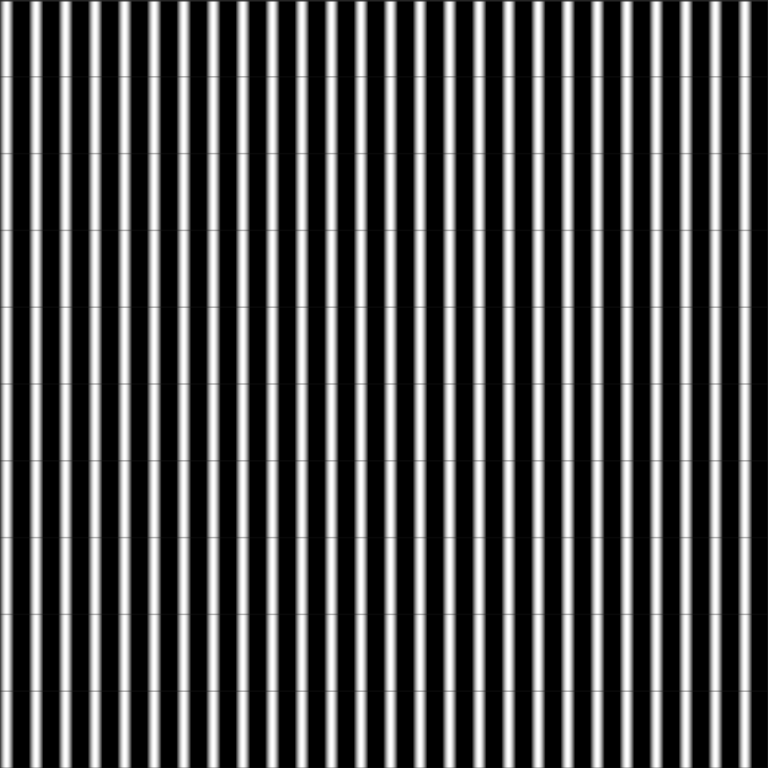
This pattern is drawn by a Shadertoy shader. Its source:

```glsl
#define STRIPES 26.0
#define STRIPE_CENTER 0.222
#define ROWS 10.0
#define SEAM_WIDTH 0.002
#define SEAM_STRENGTH 0.32
#define SEAM_TONE 0.10
#define RIM_STRENGTH 0.85
#define RIM_TONE 0.16

const float TAU = 6.2831853;

// Positive half of a cosine wave: a soft bright bar, then a flat dark gap
float stripeWave(float x) {
    return max(0.0, cos(TAU * (x * STRIPES - STRIPE_CENTER)));
}

// Share of a pixel covered by a line, from the distance to its centre
float lineCoverage(float dist, float halfWidth, float pixel) {
    return clamp(0.5 + (halfWidth - dist) / pixel, 0.0, 1.0);
}

void mainImage(out vec4 fragColor, in vec2 fragCoord) {
    vec2 uv = fragCoord / iResolution.xy;
    float pixel = 1.0 / iResolution.y;

    // Vertical bars
    float tone = stripeWave(uv.x);

    // Faint seams between rows
    float seamDist = abs(fract(uv.y * ROWS + 0.5) - 0.5) / ROWS;
    float seam = lineCoverage(seamDist, 0.5 * SEAM_WIDTH, pixel);
    tone = mix(tone, SEAM_TONE, SEAM_STRENGTH * seam);

    // Stronger rim along the top edge
    float rim = lineCoverage(1.0 - uv.y, SEAM_WIDTH, pixel);
    tone = mix(tone, RIM_TONE, RIM_STRENGTH * rim);

    fragColor = vec4(vec3(tone), 1.0);
}
```
